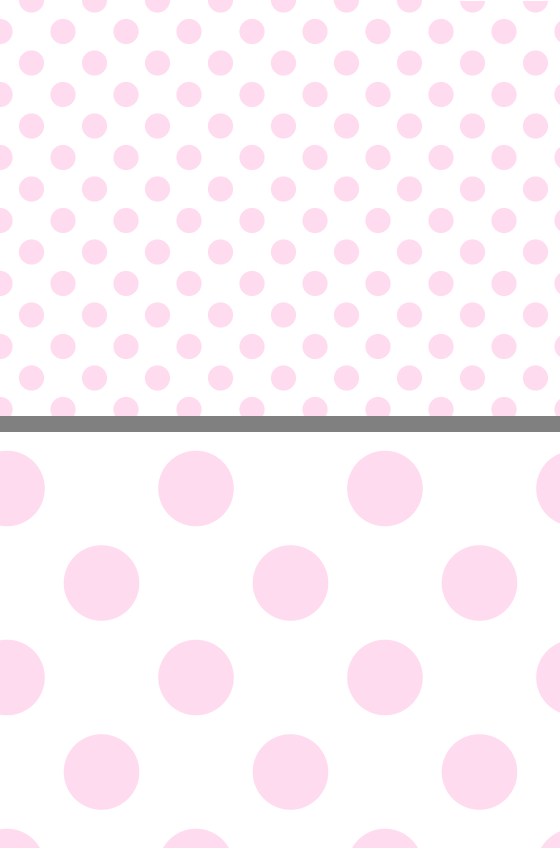
Top: the whole. Bottom: its middle third, enlarged.
Reproduce this pattern procedurally as a WebGL 2 fragment shader.

```glsl
#version 300 es
precision highp float;
// Staggered polka dots: pale pink discs on white, at the corners and
// the centre of each square cell. The lattice hangs from the top left
// corner, and a thin blank strip trims the right part of the top edge.

uniform vec2 u_resolution;
out vec4 outColor;

#define CELLS_ACROSS 8.889   // cells per canvas width
#define DOT_RADIUS 0.2       // in cells
#define STRIP_START 0.78     // left end of the strip, in canvas widths
#define STRIP_HEIGHT 0.0018  // in canvas widths
#define PAPER_COLOR vec3(1.0, 1.0, 1.0)
#define DOT_COLOR vec3(1.0, 0.86, 0.94)

// Distance to the nearest lattice point with integer coordinates
float latticeDistance(vec2 p) {
    return length(fract(p + 0.5) - 0.5);
}

void main() {
    // Canvas widths, measured from the top left corner
    vec2 fromTop = vec2(gl_FragCoord.x, u_resolution.y - gl_FragCoord.y) / u_resolution.x;
    float pixel = 1.0 / u_resolution.x;

    // Two interleaved square lattices of dots
    vec2 cell = fromTop * CELLS_ACROSS;
    float edge = min(latticeDistance(cell - vec2(0.0, 0.5)),
                     latticeDistance(cell - vec2(0.5, 0.0))) - DOT_RADIUS;
    float dots = clamp(0.5 - edge / (pixel * CELLS_ACROSS), 0.0, 1.0);

    // Blank strip along the top edge
    float strip = clamp(0.5 + (STRIP_HEIGHT - fromTop.y) / pixel, 0.0, 1.0)
                * step(STRIP_START, fromTop.x);

    outColor = vec4(mix(PAPER_COLOR, DOT_COLOR, dots * (1.0 - strip)), 1.0);
}
```
